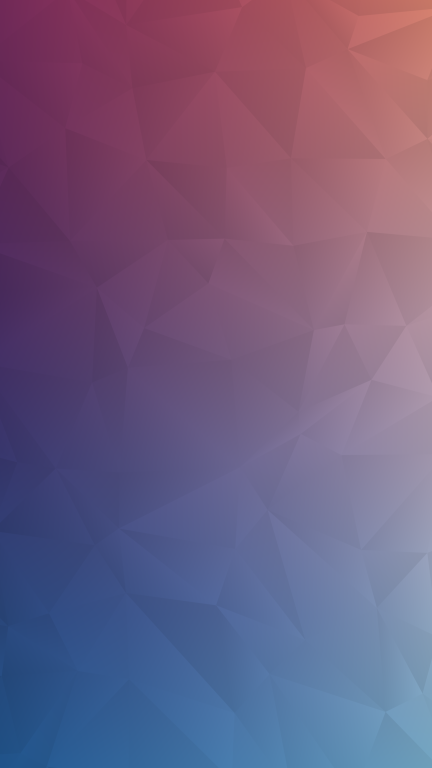
This background is drawn by a Shadertoy shader. Its source:

```glsl
// Low-poly dusk backdrop: plum and coral fall through mauve to blue, lighter at right.
// A smooth colour field is tinted by a mesh of jittered triangles, each with
// its own soft ramp of light between its three corners.

const vec2 MESH_CELLS = vec2(6.0, 10.0);
const float JITTER = 0.74;
const float FACET_CONTRAST = 0.105;

// Colour stops from bottom to top along three vertical lines
const vec3 LEFT_STOPS[6] = vec3[6](
    vec3(0.12, 0.32, 0.53), vec3(0.16, 0.27, 0.47), vec3(0.21, 0.21, 0.42),
    vec3(0.28, 0.17, 0.37), vec3(0.36, 0.16, 0.34), vec3(0.44, 0.16, 0.34));
const vec3 CENTRE_STOPS[6] = vec3[6](
    vec3(0.26, 0.46, 0.65), vec3(0.30, 0.39, 0.59), vec3(0.39, 0.37, 0.54),
    vec3(0.47, 0.33, 0.46), vec3(0.55, 0.30, 0.39), vec3(0.62, 0.28, 0.36));
const vec3 RIGHT_STOPS[6] = vec3[6](
    vec3(0.44, 0.64, 0.75), vec3(0.54, 0.62, 0.72), vec3(0.63, 0.59, 0.68),
    vec3(0.69, 0.56, 0.61), vec3(0.73, 0.50, 0.49), vec3(0.80, 0.48, 0.41));

vec3 hash3(vec2 p) {
    vec3 q = fract(vec3(p.xyx) * vec3(0.1031, 0.1030, 0.0973));
    q += dot(q, q.yxz + 33.33);
    return fract((q.xxy + q.yzz) * q.zyx);
}

float cross2(vec2 a, vec2 b) {
    return a.x * b.y - a.y * b.x;
}

float doubleArea(vec2 a, vec2 b, vec2 c) {
    return cross2(b - a, c - a);
}

vec3 ramp(vec3 stops[6], float t) {
    float position = clamp(t, 0.0, 1.0) * 5.0;
    int i = min(int(position), 4);
    return mix(stops[i], stops[i + 1], position - float(i));
}

// Quadratic blend across the three vertical ramps
vec3 colourField(vec2 uv) {
    float x = uv.x;
    return ramp(LEFT_STOPS, uv.y) * (1.0 - x) * (1.0 - 2.0 * x)
         + ramp(CENTRE_STOPS, uv.y) * 4.0 * x * (1.0 - x)
         + ramp(RIGHT_STOPS, uv.y) * x * (2.0 * x - 1.0);
}

vec2 meshVertex(vec2 id) {
    return id + JITTER * (hash3(id + 47.0).xy - 0.5);
}

// Adds (tone * coverage, coverage) of one counterclockwise triangle
void addFacet(vec2 p, vec2 a, vec2 b, vec2 c, vec2 seed, float blur, inout vec2 sum) {
    vec3 areas = vec3(doubleArea(b, c, p), doubleArea(c, a, p), doubleArea(a, b, p));
    vec3 edges = areas / vec3(distance(b, c), distance(c, a), distance(a, b));
    float inside = min(edges.x, min(edges.y, edges.z));
    float coverage = smoothstep(-blur, blur, inside);

    vec3 weights = clamp(areas / max(doubleArea(a, b, c), 0.001), 0.0, 1.0);
    float tone = dot(weights, hash3(seed)) - 0.5;
    sum += coverage * vec2(tone, 1.0);
}

float facetTone(vec2 p, float blur) {
    vec2 sum = vec2(0.0);
    for (int j = -1; j <= 1; j++) {
        for (int i = -1; i <= 1; i++) {
            vec2 id = floor(p) + vec2(i, j);
            vec2 a = meshVertex(id);
            vec2 b = meshVertex(id + vec2(1.0, 0.0));
            vec2 c = meshVertex(id + vec2(1.0, 1.0));
            vec2 d = meshVertex(id + vec2(0.0, 1.0));

            // Split along the diagonal that avoids folded or thin triangles
            float splitAC = min(doubleArea(a, b, c), doubleArea(a, c, d));
            float splitBD = min(doubleArea(a, b, d), doubleArea(b, c, d));
            vec2 seed = id + 19.0;
            if (splitAC > splitBD) {
                addFacet(p, a, b, c, seed, blur, sum);
                addFacet(p, a, c, d, seed + 71.0, blur, sum);
            } else {
                addFacet(p, a, b, d, seed, blur, sum);
                addFacet(p, b, c, d, seed + 71.0, blur, sum);
            }
        }
    }
    return sum.x / max(sum.y, 0.001);
}

void mainImage(out vec4 fragColor, in vec2 fragCoord) {
    vec2 uv = fragCoord / iResolution.xy;
    float blur = 0.7 * MESH_CELLS.y / iResolution.y;
    float tone = facetTone(uv * MESH_CELLS, blur);
    vec3 colour = colourField(uv) * (1.0 + FACET_CONTRAST * tone);
    fragColor = vec4(clamp(colour, 0.0, 1.0), 1.0);
}
```
